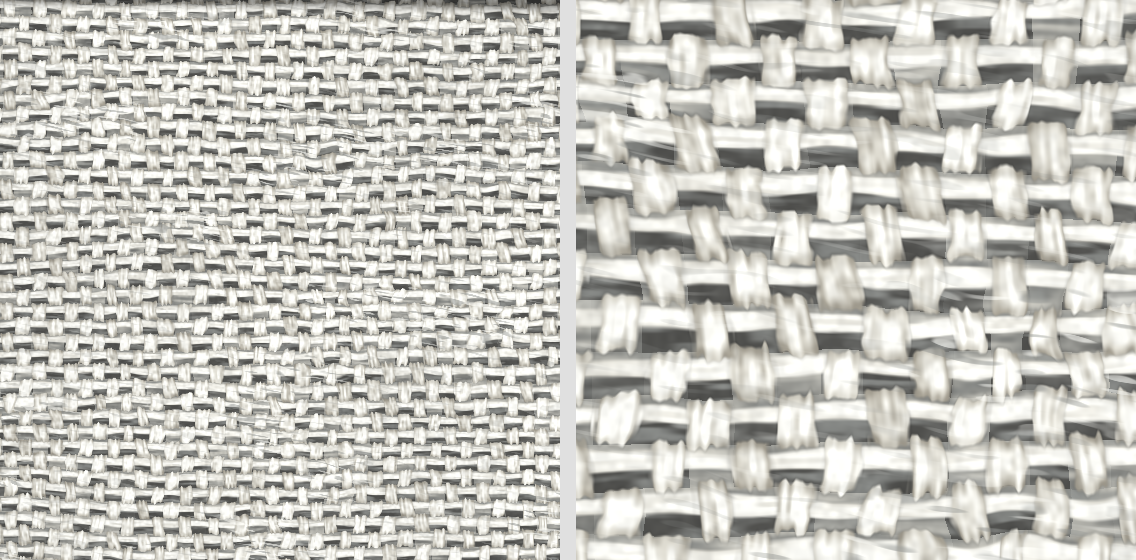
Left, the full canvas; right, a detail of the centre.
Write a WebGL 1 fragment shader that draws this texture.

```glsl
precision highp float;
uniform vec2 u_resolution;

const vec2 THREADS = vec2(38.0, 37.0);
const float TILT = 0.008;
const vec3 WHITE = vec3(1.0, 1.0, 0.98);
const vec3 CREAM = vec3(0.84, 0.83, 0.79);
const vec3 TAUPE = vec3(0.62, 0.60, 0.55);
const vec3 GREY = vec3(0.56, 0.57, 0.56);
const vec3 CHARCOAL = vec3(0.31, 0.31, 0.30);

float hash(vec2 p) {
  return fract(sin(dot(p, vec2(127.1, 311.7))) * 43758.5453);
}

float noise(vec2 p) {
  vec2 i = floor(p);
  vec2 f = fract(p);
  f = f * f * (3.0 - 2.0 * f);
  float low = mix(hash(i), hash(i + vec2(1.0, 0.0)), f.x);
  float high = mix(hash(i + vec2(0.0, 1.0)), hash(i + vec2(1.0, 1.0)), f.x);
  return mix(low, high, f.y);
}

float boxDistance(vec2 p, vec2 halfSize, float radius) {
  vec2 d = abs(p) - halfSize + radius;
  return length(max(d, 0.0)) + min(max(d.x, d.y), 0.0) - radius;
}

float cover(float d, float soft) {
  return 1.0 - smoothstep(-soft, soft, d);
}

// Uneven thread spacing, stronger in worn patches
vec2 distort(vec2 p, float wear) {
  vec2 slow = vec2(noise(p * vec2(0.2, 0.12) + 3.0), noise(p * vec2(0.1, 0.2) + 19.0)) - 0.5;
  vec2 quick = vec2(noise(p * 1.1 + 41.0), noise(p * vec2(0.7, 1.0) + 73.0)) - 0.5;
  return p + slow * vec2(0.8, 0.6) + quick * mix(0.14, 0.36, wear);
}

// Shadow below the thread, paler grey fibres above it
vec3 gapColor(vec2 p, float wear) {
  float streak = noise(p * vec2(1.2, 7.0) + 7.0);
  float filled = smoothstep(0.6, 0.95, hash(floor(p) + 5.0) + 0.2 * wear);
  float lit = smoothstep(0.6, 0.8, fract(p.y));
  vec3 color = mix(CHARCOAL, GREY, smoothstep(0.25, 0.9, streak) * 0.8);
  color = mix(color, mix(GREY, CREAM, streak), lit * 0.8);
  return mix(color, mix(GREY, CREAM, streak), filled * 0.75);
}

// Thin horizontal thread lying in the upper part of each row
vec3 addWeft(vec3 color, vec2 p, float soft) {
  float row = floor(p.y);
  float center = 0.64 + 0.12 * (noise(vec2(p.x * 0.6, row * 7.3)) - 0.5);
  float halfWidth = 0.15 + 0.11 * noise(vec2(p.x * 0.7 + 31.0, row * 5.1));
  float y = fract(p.y) - center;
  float streak = noise(p * vec2(1.3, 8.0) + 53.0);
  float rounded = smoothstep(0.4, 1.0, abs(y) / halfWidth);
  float edge = abs(y) - halfWidth + 0.08 * (streak - 0.5);
  vec3 thread = mix(WHITE, CREAM, 0.6 * smoothstep(0.3, 0.9, streak) + 0.35 * rounded);
  return mix(color, thread, cover(edge, soft));
}

// Broad vertical thread where it rises over the weft
vec3 addWarp(vec3 color, vec2 q, vec2 cell, float soft) {
  float seed = hash(cell);
  float tone = hash(cell + 17.0);
  q.x += (seed - 0.5) * 0.12 + q.y * (tone - 0.5) * 0.3;
  q.y += (hash(cell + 29.0) - 0.5) * 0.14;
  vec2 halfSize = vec2(0.36 + 0.11 * seed, 0.52 + 0.10 * tone);
  float fibre = noise(vec2(q.x * 8.0, q.y * 1.8) + cell * 13.0);
  float tuft = noise(q * vec2(7.0, 4.0) + cell * 7.0);
  float d = boxDistance(q, halfSize, 0.12) + 0.16 * (fibre - 0.5) + 0.08 * (tuft - 0.5);
  float side = smoothstep(0.5, 1.0, abs(q.x) / halfSize.x);
  float end = smoothstep(0.35, 1.0, abs(q.y) / halfSize.y);
  float shade = 0.4 * side + 0.45 * end + 0.75 * (fibre - 0.4) + 0.35 * (tone - 0.5);
  shade += 0.3 * (tuft - 0.5);
  vec3 thread = mix(WHITE, CREAM, smoothstep(-0.1, 0.45, shade));
  thread = mix(thread, TAUPE, smoothstep(0.3, 0.95, shade));
  color *= 1.0 - 0.15 * cover(d - 0.03, soft * 2.0);
  return mix(color, thread, cover(d, soft));
}

// Short loose hairs drawn across the weave
vec3 addHairs(vec3 color, vec2 p, float wear) {
  vec2 q = vec2(p.x, p.y + 0.15 * p.x + 0.3 * noise(p * 0.6));
  float pale = smoothstep(0.7, 0.85, noise(q * vec2(1.0, 7.0) + 91.0));
  float dull = smoothstep(0.7, 0.85, noise(q * vec2(1.0, 6.0) + 137.0));
  color = mix(color, GREY, dull * (0.18 + 0.35 * wear));
  return mix(color, WHITE, pale * (0.15 + 0.4 * wear));
}

void main() {
  vec2 uv = gl_FragCoord.xy / u_resolution;
  vec2 weave = (uv + vec2(0.0, TILT * uv.x)) * THREADS;
  float wear = smoothstep(0.58, 0.85, noise(weave * vec2(0.22, 0.4) + 11.0));
  vec2 p = distort(weave, wear);
  float soft = max(0.05, 0.7 * THREADS.x / min(u_resolution.x, u_resolution.y));

  vec3 color = addWeft(gapColor(p, wear), p, soft);

  // Plain weave: the warp rises in every second cell
  for (int j = -1; j <= 1; j++) {
    for (int i = -1; i <= 1; i++) {
      vec2 cell = floor(p) + vec2(float(i), float(j));
      if (mod(cell.x + cell.y, 2.0) < 0.5) {
        color = addWarp(color, p - cell - 0.5, cell, soft);
      }
    }
  }
  color = addHairs(color, weave, wear);

  // Fine grain, uneven light and shaded top edge
  color *= 0.95 + 0.10 * noise(weave * 6.0);
  color *= 0.98 + 0.05 * noise(uv * 4.0);
  color *= 1.0 - 0.4 * smoothstep(0.975, 1.0, uv.y + 0.012 * (uv.x - 0.5));
  gl_FragColor = vec4(clamp(color, 0.0, 1.0), 1.0);
}
```
